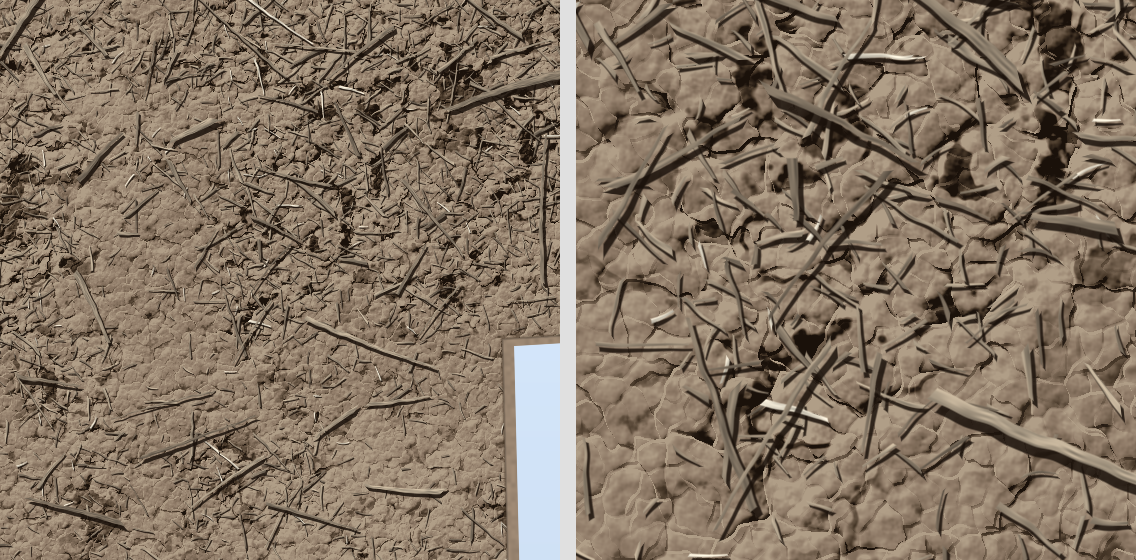
Left: the whole. Right: its middle third, enlarged.
Give the GLSL for this texture, as a WebGL 2 fragment shader.

```glsl
#version 300 es
precision highp float;
uniform vec2 u_resolution;
out vec4 fragColor;

const vec3 PIT = vec3(0.10, 0.065, 0.04);
const vec3 SHADE = vec3(0.28, 0.22, 0.16);
const vec3 BROWN = vec3(0.43, 0.36, 0.29);
const vec3 SOIL = vec3(0.565, 0.485, 0.41);
const vec3 SUNLIT = vec3(0.69, 0.62, 0.53);
const vec3 STRAW_GREY = vec3(0.45, 0.40, 0.34);
const vec3 STRAW_PALE = vec3(0.72, 0.66, 0.57);
const vec3 STRAW_BRIGHT = vec3(0.88, 0.85, 0.78);
const vec3 CARD = vec3(0.82, 0.89, 0.97);
const vec3 CARD_RIM = vec3(0.60, 0.52, 0.44);
const vec2 CARD_CORNER = vec2(0.918, 0.382);
const vec2 CARD_SKEW = vec2(0.024, 0.06);
const vec2 RIM_WIDTH = vec2(0.021, 0.014);
const vec2 SUN = vec2(-0.55, 0.835);   // direction towards the light
const float SUN_SLOPE = 0.55;
const float RELIEF_GAIN = 0.30;
const float FACET_TILT = 1.1;
const int STRAW_LAYERS = 8;
const float STRAW_CELL = 0.021;
const float STRAW_GROWTH = 1.41;

float hash(vec2 p) {
  return fract(sin(dot(p, vec2(127.1, 311.7))) * 43758.5453);
}

vec2 hash2(vec2 p) {
  return vec2(hash(p), hash(p + 57.3));
}

float noise(vec2 p) {
  vec2 i = floor(p), f = fract(p);
  f = f * f * (3.0 - 2.0 * f);
  return mix(mix(hash(i), hash(i + vec2(1, 0)), f.x),
             mix(hash(i + vec2(0, 1)), hash(i + vec2(1, 1)), f.x), f.y);
}

float fbm(vec2 p) {
  float sum = 0.0, amp = 0.5;
  for (int i = 0; i < 4; i++) {
    sum += amp * noise(p);
    p = mat2(1.6, 1.2, -1.2, 1.6) * p + 7.7;
    amp *= 0.5;
  }
  return sum;
}

// Rounded lumps, one per cell, each tilted its own way
float clods(vec2 p) {
  vec2 cell = floor(p), offset = vec2(0), owner = cell;
  float nearest = 9.0;
  for (int y = -1; y <= 1; y++)
    for (int x = -1; x <= 1; x++) {
      vec2 c = cell + vec2(x, y);
      vec2 d = c + hash2(c) - p;
      if (dot(d, d) < nearest) {
        nearest = dot(d, d);
        offset = d;
        owner = c;
      }
    }
  return 1.0 - nearest + FACET_TILT * dot(offset, hash2(owner + 9.0) - 0.5);
}

// Where straw and broken ground gather: more to the left and top
float litterAt(vec2 p) {
  float bias = 0.14 * (0.5 - p.x) + 0.10 * (p.y - 0.5);
  return smoothstep(0.24, 0.64, 0.5 * noise(p * 4.0 + 3.1) + 0.5 * noise(p * 11.0) + bias);
}

float height(vec2 p) {
  vec2 warp = vec2(noise(p * 50.0), noise(p * 50.0 + 19.0));
  warp += 0.5 * vec2(noise(p * 130.0 + 5.0), noise(p * 130.0 + 31.0));
  vec2 q = p + 0.013 * warp;
  return 0.016 * clods(q * 22.0) + 0.0075 * clods(q * 58.0 + 3.0) + 0.012 * fbm(p * 75.0);
}

vec3 soilRamp(float tone) {
  float t = clamp(tone, 0.0, 1.0) * 4.0;
  vec3 c = mix(PIT, SHADE, clamp(t, 0.0, 1.0));
  c = mix(c, BROWN, clamp(t - 1.0, 0.0, 1.0));
  c = mix(c, SOIL, clamp(t - 2.0, 0.0, 1.0));
  return mix(c, SUNLIT, clamp(t - 3.0, 0.0, 1.0));
}

vec3 soil(vec2 p, float litter) {
  float h = height(p), occlusion = 0.0;
  float slope = clamp((h - height(p + SUN * 0.002)) / 0.002, -1.3, 1.3);
  for (int i = 1; i <= 3; i++) {
    float reach = 0.004 * float(i);
    occlusion = max(occlusion, height(p + SUN * reach) - h - reach * SUN_SLOPE);
  }
  float rough = mix(0.55, 1.0, litter);
  float shadow = smoothstep(0.0, 0.0035, occlusion) * rough;
  // Ragged holes and short winding cracks
  float ragged = fbm(p * 34.0 + 5.0) + 0.25 * (noise(p * 12.0 + 8.0) - 0.5);
  float pits = smoothstep(0.60, 0.65, ragged) * litter;
  float crack = 1.0 - smoothstep(0.008, 0.030, abs(fbm(p * 17.0 + 60.0) - 0.48));
  crack *= smoothstep(0.50, 0.62, noise(p * 26.0 + 14.0)) * (0.3 + 0.7 * litter);
  float grain = noise(p * 230.0) - 0.5;
  float patches = noise(p * 6.0 + 40.0) - 0.5;
  return soilRamp(0.83 + RELIEF_GAIN * rough * slope + 0.16 * grain + 0.14 * patches
                  - 0.55 * shadow - 0.75 * max(pits, crack));
}

// Slightly bent, tapered stalk lying along x, with slanted split ends
float stalk(vec2 q, vec2 halfSize, float slant, float aa) {
  float width = halfSize.y * (1.0 - 0.5 * smoothstep(-halfSize.x, halfSize.x, q.x));
  float d = max(abs(q.x) + slant * q.y - halfSize.x, abs(q.y) - width);
  return 1.0 - smoothstep(-aa, aa, d);
}

vec3 addStraw(vec3 col, vec2 p, float size, float seed, float aa) {
  vec2 base = floor(p / size);
  for (int y = -1; y <= 1; y++)
    for (int x = -1; x <= 1; x++) {
      vec2 id = base + vec2(x, y), key = id + seed;
      vec2 centre = (id + hash2(key)) * size;
      if (hash(key + 11.0) > 0.12 + 0.52 * litterAt(centre)) continue;
      float angle = 6.2832 * hash(key + 23.0), pick = hash(key + 31.0);
      vec2 along = vec2(cos(angle), sin(angle)), across = vec2(-along.y, along.x);
      vec2 halfSize = vec2(size * mix(0.18, 0.58, hash(key + 41.0)),
                           0.0008 + size * mix(0.006, 0.034, pick * pick));
      float bend = (hash(key + 53.0) - 0.5) * 0.3 / size;
      float slant = 4.0 * hash(key + 59.0) - 2.0;
      mat2 toLocal = transpose(mat2(along, across));
      vec2 q = toLocal * (p - centre);
      vec2 lifted = toLocal * (p + SUN * (0.0022 + 0.03 * size) - centre);
      float kink = 0.0022 * (noise(vec2(q.x * 70.0, 0.0) + key) - 0.5);
      q.y += bend * q.x * q.x + kink;
      lifted.y += bend * lifted.x * lifted.x + kink;
      col = mix(col, PIT, 0.85 * stalk(lifted, halfSize * vec2(1.0, 1.15), slant, aa));
      float side = clamp(q.y / halfSize.y, -1.0, 1.0);
      float fibre = noise(vec2(q.x * 90.0, q.y * 600.0) + key) - 0.5;
      vec3 tint = mix(STRAW_GREY, STRAW_PALE, hash(key + 67.0));
      tint = mix(tint, STRAW_BRIGHT, step(0.93, hash(key + 71.0)));
      tint *= 0.98 + 0.16 * side * dot(across, SUN) + 0.40 * fibre;
      col = mix(col, tint, stalk(q, halfSize, slant, aa));
    }
  return col;
}

// Pale sheet with a tan rim in the lower right corner
vec3 addCard(vec3 col, vec2 p, float aa) {
  vec2 d = vec2(p.x - CARD_CORNER.x, CARD_CORNER.y - p.y);
  vec2 inset = d + CARD_SKEW * vec2(-d.y, d.x);
  vec2 outer = inset + RIM_WIDTH;
  float rim = min(outer.x, outer.y), sheet = min(inset.x, inset.y);
  vec3 rimColor = CARD_RIM * (0.94 + 0.12 * noise(p * 120.0));
  rimColor *= mix(0.75, 1.0, smoothstep(0.0, 0.004, rim));
  col = mix(col, SHADE, 0.5 * smoothstep(-0.004, 0.0, rim));
  col = mix(col, rimColor, smoothstep(-aa, aa, rim));
  return mix(col, CARD * (1.01 - 0.05 * d.y), smoothstep(-aa, aa, sheet));
}

void main() {
  vec2 p = gl_FragCoord.xy / u_resolution;
  float aa = max(0.0007, 0.6 / u_resolution.y);
  vec3 col = soil(p, litterAt(p));
  float size = STRAW_CELL;
  for (int i = 0; i < STRAW_LAYERS; i++) {
    col = addStraw(col, p, size, 17.0 * float(i + 1), aa);
    size *= STRAW_GROWTH;
  }
  fragColor = vec4(addCard(col, p, aa), 1.0);
}
```
